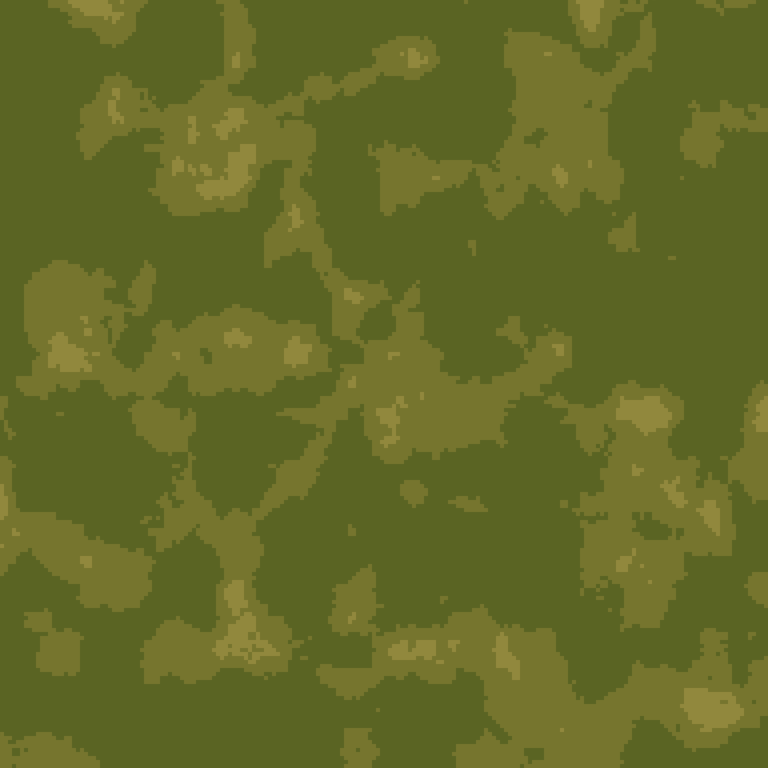
Write a three.js fragment shader that draws this texture.

```glsl
varying vec2 vUv;

const vec3 MOSS = vec3(0.352, 0.392, 0.137);
const vec3 OLIVE = vec3(0.463, 0.459, 0.180);
const vec3 STRAW = vec3(0.570, 0.533, 0.240);

const float CELLS = 192.0;        // square cells across the canvas
const float PATCH_FREQ = 13.0;    // lattice steps of the largest patches
const float OLIVE_LEVEL = 0.578;
const float STRAW_LEVEL = 0.752;
const float EDGE_SOFTNESS = 0.18; // in cells

float hash(vec2 p) {
  vec3 q = fract(vec3(p.xyx) * 0.1031);
  q += dot(q, q.yzx + 33.33);
  return fract((q.x + q.y) * q.z);
}

float valueNoise(vec2 p) {
  vec2 i = floor(p);
  vec2 f = fract(p);
  vec2 s = f * f * (3.0 - 2.0 * f);
  float low = mix(hash(i), hash(i + vec2(1.0, 0.0)), s.x);
  float high = mix(hash(i + vec2(0.0, 1.0)), hash(i + vec2(1.0, 1.0)), s.x);
  return mix(low, high, s.y);
}

// Octaves of noise, normalised to the range 0 to 1
float fractalNoise(vec2 p, float gain) {
  float sum = 0.0;
  float total = 0.0;
  float amplitude = 1.0;
  for (int octave = 0; octave < 5; octave++) {
    sum += amplitude * valueNoise(p);
    total += amplitude;
    p = p * 2.0 + vec2(37.0, 71.0);
    amplitude *= gain;
  }
  return sum / total;
}

// Flat colour of one cell, chosen by height
vec3 cellColor(vec2 cell, float cells, float frequency) {
  vec2 center = (cell + 0.5) / cells;
  float height = fractalNoise(center * frequency + vec2(19.0, 43.0), 0.5);
  vec3 color = mix(MOSS, OLIVE, step(OLIVE_LEVEL, height));
  return mix(color, STRAW, step(STRAW_LEVEL, height));
}

// Blend the four nearest cells in a narrow band along their borders
vec3 softCells(vec2 uv, float cells, float frequency, float softness) {
  vec2 p = uv * cells - 0.5;
  vec2 i = floor(p);
  vec2 blend = smoothstep(0.5 - softness, 0.5 + softness, fract(p));
  vec3 low = mix(cellColor(i, cells, frequency),
                 cellColor(i + vec2(1.0, 0.0), cells, frequency), blend.x);
  vec3 high = mix(cellColor(i + vec2(0.0, 1.0), cells, frequency),
                  cellColor(i + vec2(1.0, 1.0), cells, frequency), blend.x);
  return mix(low, high, blend.y);
}

void main() {
  vec3 color = softCells(vUv, CELLS, PATCH_FREQ, EDGE_SOFTNESS);
  gl_FragColor = vec4(color, 1.0);
}
```
